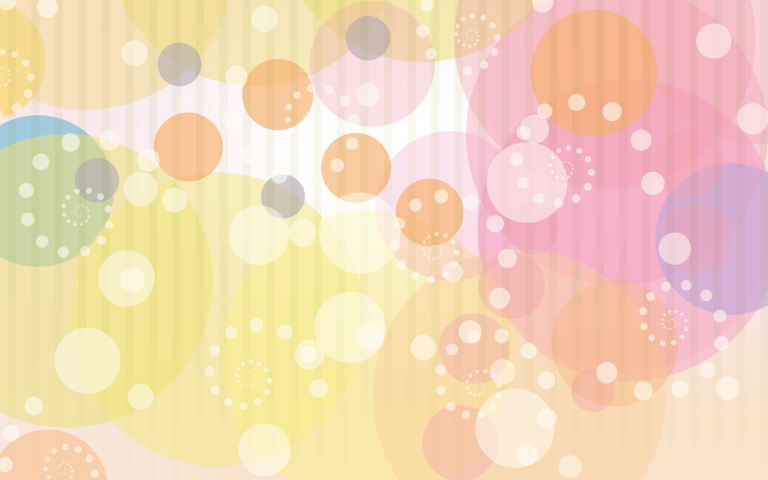
This background is drawn by a Shadertoy shader. Its source:

```glsl
const float TAU = 6.2831853;
const float DOTS_PER_LAP = 12.0;
const float DOT_SHRINK = 0.905;
const float LARGE = 0.306;

float hash(float n) {
    n = fract(n * 0.1031);
    n *= n + 33.33;
    n *= n + n;
    return fract(n);
}

// Antialiased coverage of a signed distance
float cover(float dist, float pixel) {
    return clamp(0.5 - dist / pixel, 0.0, 1.0);
}

// Lays a translucent disc over the base; tint.a is its opacity
vec3 paintDisc(vec3 base, vec2 p, vec2 centre, float radius, vec4 tint, float pixel) {
    return mix(base, tint.rgb, tint.a * cover(length(p - centre) - radius, pixel));
}

// Evenly spread discs; area holds origin and size
vec3 scatterDiscs(vec3 base, vec2 p, int count, float seed, vec4 area, vec2 radii, vec4 tint, float pixel) {
    for (int i = 0; i < count; i++) {
        float n = float(i) + seed * 17.0;
        vec2 jitter = 0.12 * vec2(hash(n + 3.7), hash(n + 91.3));
        vec2 spot = fract(vec2(0.7549, 0.5698) * n + jitter);
        float radius = mix(radii.x, radii.y, hash(n + 47.1));
        base = paintDisc(base, p, area.xy + spot * area.zw, radius, tint, pixel);
    }
    return base;
}

// Logarithmic spiral of dots, found by sector and lap
float spiralDots(vec2 p, float reach, float turn, float pixel) {
    float stepAngle = TAU / DOTS_PER_LAP;
    float dist = max(length(p), 0.0001);
    float sector = round((atan(p.y, p.x + 0.000001) - turn) / stepAngle);
    float depth = log(dist / reach) / log(DOT_SHRINK);
    float k = sector + DOTS_PER_LAP * round((depth - sector) / DOTS_PER_LAP);
    if (k < 0.0 || k > 34.0) return 0.0;
    float orbit = reach * pow(DOT_SHRINK, k);
    float angle = turn + k * stepAngle;
    return cover(length(p - orbit * vec2(cos(angle), sin(angle))) - 0.13 * orbit, pixel);
}

// White glow, blush sides and a warm floor
vec3 backdrop(vec2 p) {
    float glow = length((p - vec2(0.8, 0.68)) * vec2(0.8, 1.0));
    vec3 col = mix(vec3(1.0), vec3(0.98, 0.91, 0.93), smoothstep(0.05, 0.55, glow));
    float warmth = smoothstep(0.0, 0.5, 0.55 - p.y) * mix(0.4, 1.0, smoothstep(0.0, 0.8, p.x));
    return mix(col, vec3(0.97, 0.89, 0.78), warmth);
}

float stripes(float x, float period, float width, float pixel) {
    return cover(abs(fract(x / period) - 0.5) * period - 0.5 * width, pixel);
}

void mainImage(out vec4 fragColor, in vec2 fragCoord) {
    vec2 p = fragCoord / iResolution.y;
    float pixel = 1.2 / iResolution.y;
    float aspect = iResolution.x / iResolution.y;
    vec3 col = backdrop(p);

    vec4 cream = vec4(0.95, 0.86, 0.57, 0.55);
    vec4 olive = vec4(0.93, 0.88, 0.48, 0.56);
    vec4 peach = vec4(0.98, 0.82, 0.62, 0.45);
    vec4 pink = vec4(0.96, 0.60, 0.76, 0.42);
    vec4 salmon = vec4(0.95, 0.64, 0.68, 0.38);
    vec4 orange = vec4(0.97, 0.70, 0.44, 0.68);
    vec4 blue = vec4(0.50, 0.74, 0.84, 0.70);
    vec4 violet = vec4(0.76, 0.66, 0.85, 0.60);
    vec4 grey = vec4(0.70, 0.67, 0.70, 0.60);
    vec4 white = vec4(1.0, 0.99, 0.96, 0.52);

    // Left rim accents
    col = paintDisc(col, p, vec2(0.079, 0.602), 0.158, blue, pixel);
    col = paintDisc(col, p, vec2(-0.03, 0.875), 0.125, vec4(0.99, 0.83, 0.40, 0.7), pixel);
    col = paintDisc(col, p, vec2(0.1, -0.02), 0.125, vec4(orange.rgb, 0.45), pixel);

    // Large discs: top row, then pink column
    for (int i = 0; i < 3; i++) {
        float t = float(i);
        vec2 top = vec2(0.18 + 0.35 * t, 1.077 + 0.05 * t);
        col = paintDisc(col, p, top, LARGE, mix(cream, olive, 0.5 * t), pixel);
        vec2 side = vec2(1.31 - 0.025 * t, 0.52 + 0.2 * t);
        col = paintDisc(col, p, side, LARGE + 0.008, mix(pink, salmon, 0.5 * t), pixel);
    }
    col = paintDisc(col, p, vec2(1.3, 0.53), LARGE, vec4(pink.rgb, 0.18), pixel);
    col = paintDisc(col, p, vec2(1.58, 0.95), 0.25, vec4(salmon.rgb, 0.3), pixel);

    // Large discs descending from olive to peach
    for (int i = 0; i < 4; i++) {
        float t = float(i);
        vec2 centre = vec2(0.1375 + 0.315 * t, 0.415 - 0.08 * t);
        vec4 tint = mix(olive, vec4(0.98, 0.94, 0.55, 0.5), smoothstep(0.0, 2.0, t));
        col = paintDisc(col, p, centre, LARGE, i == 3 ? peach : tint, pixel);
    }

    // Medium discs
    col = paintDisc(col, p, vec2(0.938, 0.571), 0.156, vec4(pink.rgb, 0.26), pixel);
    col = paintDisc(col, p, vec2(0.775, 0.867), 0.131, vec4(salmon.rgb, 0.32), pixel);
    col = paintDisc(col, p, vec2(1.523, 0.502), 0.158, violet, pixel);
    col = paintDisc(col, p, vec2(1.238, 0.848), 0.132, orange, pixel);
    col = paintDisc(col, p, vec2(1.281, 0.285), 0.132, vec4(orange.rgb, 0.35), pixel);

    // Small coloured discs
    col = scatterDiscs(col, p, 4, 2.0, vec4(0.25, 0.5, 0.65, 0.32), vec2(0.07, 0.075), orange, pixel);
    col = scatterDiscs(col, p, 7, 5.0, vec4(0.95, 0.02, 0.65, 0.7), vec2(0.045, 0.08), salmon, pixel);
    col = scatterDiscs(col, p, 4, 9.0, vec4(0.15, 0.45, 0.8, 0.5), vec2(0.045, 0.047), grey, pixel);

    // Faint vertical stripes
    float band = stripes(p.x, 0.049, 0.017, pixel) * smoothstep(-0.1, 0.5, p.y);
    col *= mix(vec3(1.0), vec3(0.965, 0.975, 0.94), band);

    // White discs and spirals of dots
    col = scatterDiscs(col, p, 8, 4.0, vec4(0.0, 0.0, 1.2, 0.65), vec2(0.05, 0.088), white, pixel);
    col = scatterDiscs(col, p, 16, 7.0, vec4(0.0, 0.0, aspect, 1.0), vec2(0.02, 0.038), white, pixel);
    for (int i = 0; i < 10; i++) {
        float n = float(i);
        vec2 centre = vec2(fract(0.618 * n + 0.1 * hash(n + 5.0)) * aspect, (n + hash(n + 8.0)) / 10.0);
        float dots = spiralDots(p - centre, mix(0.13, 0.24, hash(n + 21.0)), TAU * hash(n + 33.0), pixel);
        col = mix(col, white.rgb, 0.58 * dots);
    }

    fragColor = vec4(col, 1.0);
}
```
